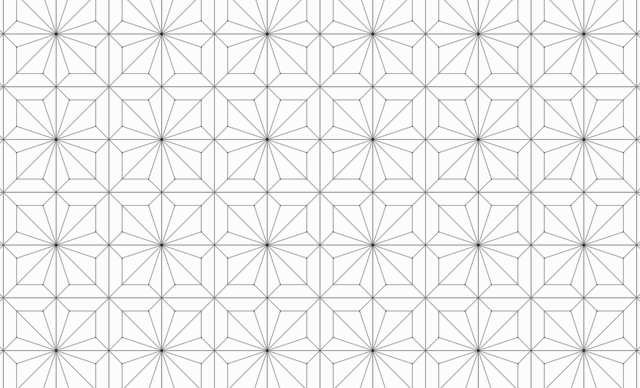
A Shadertoy shader for this pattern:

```glsl
// Square lattice of fine grey lines: each tile holds four kites around a hub.
// Every tile is folded to one eighth, where six segments draw the whole motif;
// thin strokes are box filtered and multiplied onto the paper.

// Lengths are fractions of the canvas width
const float TILE_SIZE    = 0.1649;
const vec2  GRID_OFFSET  = vec2(0.0, 0.0027);
const float LINE_WIDTH   = 0.0013;
const float HUB_RADIUS   = 0.0021;
const float FILTER_PIXELS = 1.25;

// Tones
const vec3  PAPER      = vec3(0.99);
const float GRID_INK   = 0.50;
const float MOTIF_INK  = 0.41;
const float HUB_INK    = 0.60;

// Motif points, from the hub (0,0) to the tile corner (1,1)
const vec2 HUB         = vec2(0.0);
const vec2 EDGE_MIDDLE = vec2(1.0, 0.0);
const vec2 CORNER      = vec2(1.0);
const vec2 KITE_SIDE   = vec2(0.75, 0.25);
const vec2 KITE_TIP    = vec2(0.75);

float segmentDistance(vec2 p, vec2 a, vec2 b) {
    vec2 ap = p - a, ab = b - a;
    return length(ap - ab * clamp(dot(ap, ab) / dot(ab, ab), 0.0, 1.0));
}

// Share of the filter footprint covered by a stroke at distance d
float strokeCoverage(float d, float footprint) {
    float halfLine = 0.5 * LINE_WIDTH, halfFilter = 0.5 * footprint;
    float overlap = min(d + halfLine, halfFilter) - max(d - halfLine, -halfFilter);
    return clamp(overlap / footprint, 0.0, 1.0);
}

// Light left after one inked segment
float inkedSegment(vec2 p, vec2 a, vec2 b, float ink, float footprint) {
    float d = segmentDistance(p, a, b) * 0.5 * TILE_SIZE;
    return 1.0 - ink * strokeCoverage(d, footprint);
}

void mainImage(out vec4 fragColor, in vec2 fragCoord) {
    float footprint = FILTER_PIXELS / iResolution.x;
    vec2 canvas = (fragCoord - 0.5 * iResolution.xy) / iResolution.x - GRID_OFFSET;

    // Repeat, then fold across the axes and the diagonal
    vec2 q = abs(2.0 * fract(canvas / TILE_SIZE) - 1.0);
    if (q.y > q.x) q = q.yx;

    // Tile border and axis
    float light = inkedSegment(q, EDGE_MIDDLE, CORNER, GRID_INK, footprint);
    light *= inkedSegment(q, HUB, EDGE_MIDDLE, GRID_INK, footprint);

    // Diagonal, kite outline and the short link to the tile edge
    light *= inkedSegment(q, HUB, CORNER, MOTIF_INK, footprint);
    light *= inkedSegment(q, HUB, KITE_SIDE, MOTIF_INK, footprint);
    light *= inkedSegment(q, KITE_SIDE, KITE_TIP, MOTIF_INK, footprint);
    light *= inkedSegment(q, KITE_SIDE, EDGE_MIDDLE, MOTIF_INK, footprint);

    // Dark hub where the rays meet
    float hubDistance = length(q) * 0.5 * TILE_SIZE - HUB_RADIUS;
    light *= 1.0 - HUB_INK * (1.0 - smoothstep(-0.5 * footprint, 0.5 * footprint, hubDistance));

    fragColor = vec4(PAPER * light, 1.0);
}
```
